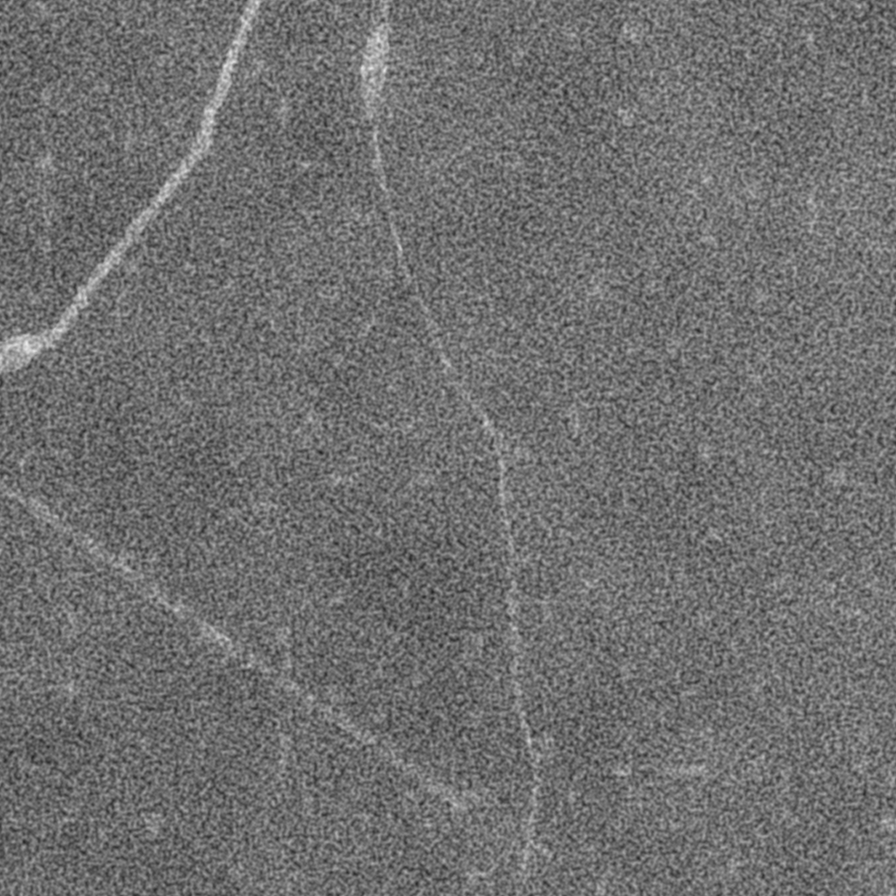
Reproduce this texture procedurally as a Shadertoy shader.

```glsl
// Grey, grainy micrograph-like field crossed by three thin pale fibres.
// Fibres are distances to bent polylines, roughened by gradient noise, laid
// over a mottled ground; fine band-limited grain covers everything.

const float BASE_GREY = 0.432;
const float GRAIN_SCALE = 168.0;      // grain cells across the canvas
const float GRAIN_CONTRAST = 0.225;
const float CLUMP_CONTRAST = 0.075;   // coarser grain
const float MOTTLE_CONTRAST = 0.085;
const float SPECK_GAIN = 0.12;
const float BOLD_GAIN = 0.22;         // brightness added by each fibre
const float FINE_GAIN = 0.13;
const float FAINT_GAIN = 0.095;
const float BOLD_WIDTH = 0.0066;      // half widths
const float FINE_WIDTH = 0.0034;
const float FAINT_WIDTH = 0.0065;
const float EDGE = 0.003;
const int KNOTS = 6;

// Bends of the fibres, from top to bottom
const vec2 BOLD[KNOTS] = vec2[](vec2(0.29, 1.01), vec2(0.242, 0.89),
    vec2(0.222, 0.83), vec2(0.137, 0.727), vec2(0.06, 0.625), vec2(0.0, 0.6));
const vec2 FINE_UPPER[KNOTS] = vec2[](vec2(0.432, 1.01), vec2(0.414, 0.89),
    vec2(0.422, 0.818), vec2(0.449, 0.707), vec2(0.505, 0.577), vec2(0.557, 0.512));
const vec2 FINE_LOWER[KNOTS] = vec2[](vec2(0.557, 0.512), vec2(0.569, 0.4),
    vec2(0.574, 0.27), vec2(0.581, 0.2), vec2(0.601, 0.147), vec2(0.58, -0.01));
const vec2 FAINT[KNOTS] = vec2[](vec2(-0.01, 0.466), vec2(0.078, 0.408),
    vec2(0.169, 0.342), vec2(0.241, 0.29), vec2(0.443, 0.153), vec2(0.515, 0.1));

// Unit gradient from an integer hash of the cell
vec2 gradient(vec2 cell) {
    uvec2 q = uvec2(ivec2(cell)) * uvec2(1597u, 3812u) + 9157u;
    uint h = (q.x ^ (q.y << 7)) * 74779u + q.y * 40503u;
    h = (h ^ (h >> 15)) * 73244475u;
    h = (h ^ (h >> 16)) * 73244475u;
    h ^= h >> 15;
    float angle = float(h & 65535u) / 65536.0 * 6.28319;
    return vec2(cos(angle), sin(angle));
}

float gradientNoise(vec2 p) {
    vec2 i = floor(p), f = p - i, e = vec2(1.0, 0.0);
    vec2 u = f * f * f * (f * (f * 6.0 - 15.0) + 10.0);
    float low = mix(dot(gradient(i), f), dot(gradient(i + e), f - e), u.x);
    float high = mix(dot(gradient(i + e.yx), f - e.yx),
                     dot(gradient(i + 1.0), f - 1.0), u.x);
    return mix(low, high, u.y);
}

float fractalNoise(vec2 p) {
    float sum = 0.0, amplitude = 0.6;
    for (int octave = 0; octave < 4; octave++) {
        sum += amplitude * gradientNoise(p);
        p = mat2(1.6, 1.2, -1.2, 1.6) * p + 7.3;
        amplitude *= 0.65;
    }
    return sum;
}

float segmentDistance(vec2 p, vec2 a, vec2 b) {
    vec2 ab = b - a;
    return length(p - a - ab * clamp(dot(p - a, ab) / dot(ab, ab), 0.0, 1.0));
}

float fibreDistance(vec2 p, vec2 knots[KNOTS]) {
    float d = 1.0;
    for (int k = 1; k < KNOTS; k++) d = min(d, segmentDistance(p, knots[k - 1], knots[k]));
    return d;
}

float stroke(float d, float width) {
    return 1.0 - smoothstep(width - EDGE, width + EDGE, d);
}

float glow(vec2 p, vec2 centre, vec2 radius) {
    vec2 q = (p - centre) / radius;
    return exp(-dot(q, q));
}

void mainImage(out vec4 fragColor, in vec2 fragCoord) {
    vec2 p = fragCoord / iResolution.xy;

    // Ground: slow shading, mottling and soft pale specks
    float grey = BASE_GREY + 0.03 * (p.x - 0.5) + 0.015 * (p.y - 0.5);
    grey -= 0.06 * glow(p, vec2(0.97, 1.0), vec2(0.1, 0.06));
    grey -= 0.04 * glow(p, vec2(0.43, 0.35), vec2(0.07, 0.09));
    grey += MOTTLE_CONTRAST * fractalNoise(p * 7.0 + 3.1);
    grey += SPECK_GAIN * smoothstep(0.25, 0.6, gradientNoise(p * 34.0 + 11.7));

    // Fibres: ragged outline, beaded brightness, a few swellings
    vec2 ragged = p + 0.005 * vec2(gradientNoise(p * 110.0), gradientNoise(p * 110.0 + 41.0))
                    + 0.005 * vec2(gradientNoise(p * 35.0), gradientNoise(p * 35.0 + 23.0));
    float uneven = 1.0 + 0.9 * gradientNoise(p * 32.0 + 5.0) + 0.9 * gradientNoise(p * 75.0);
    float topSwell = glow(p, vec2(0.415, 0.925), vec2(0.03, 0.045));
    float fineWidth = FINE_WIDTH + 0.01 * topSwell + 0.003 * smoothstep(0.86, 0.95, p.y);
    float fineD = min(fibreDistance(ragged, FINE_UPPER), fibreDistance(ragged, FINE_LOWER));
    float boldWidth = BOLD_WIDTH + 0.015 * glow(p, vec2(0.012, 0.602), vec2(0.03));
    float fibres = BOLD_GAIN * mix(1.0, uneven, 0.4) * stroke(fibreDistance(ragged, BOLD), boldWidth);
    fibres = max(fibres, (FINE_GAIN + 0.05 * topSwell) * uneven * stroke(fineD, fineWidth));
    fibres = max(fibres, FAINT_GAIN * uneven * stroke(fibreDistance(ragged, FAINT), FAINT_WIDTH));
    float fleck = segmentDistance(ragged, vec2(0.537, 0.288), vec2(0.525, 0.258));
    fibres = max(fibres, FINE_GAIN * stroke(fleck, 0.002));
    grey += fibres + 0.08 * glow(p, vec2(0.24, 0.29), vec2(0.015)) + 0.05 * topSwell;

    // Grain: turned layers hide the noise lattice
    vec2 turned = mat2(0.8, 0.6, -0.6, 0.8) * p * GRAIN_SCALE;
    float grain = gradientNoise(p * GRAIN_SCALE + 0.37) + gradientNoise(turned * 1.35 + 90.0);
    grey += GRAIN_CONTRAST * grain + CLUMP_CONTRAST * gradientNoise(turned * 0.5 + 31.0);

    fragColor = vec4(vec3(clamp(grey, 0.0, 1.0)), 1.0);
}
```
